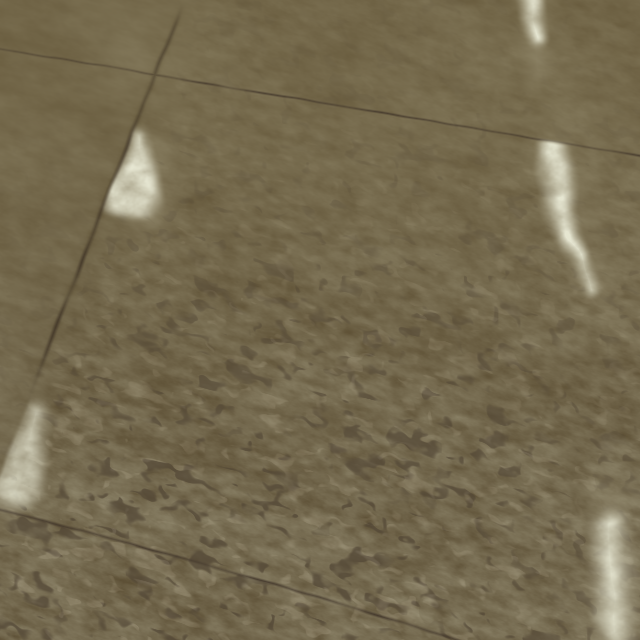
Write a WebGL 1 fragment shader that draws this texture.

```glsl
precision highp float;
// Polished stone floor tiles seen at an angle: dark seams, mottled flecks and window glare.
uniform vec2 u_resolution;

#define STONE_DARK vec3(0.400, 0.350, 0.240)
#define STONE_LIGHT vec3(0.500, 0.460, 0.350)
#define FLECK_COLOR vec3(0.315, 0.270, 0.205)
#define SEAM_COLOR vec3(0.255, 0.210, 0.165)
#define HAZE_COLOR vec3(0.660, 0.630, 0.520)
#define GLARE_COLOR vec3(0.900, 0.900, 0.820)
#define SEAM_HALF_WIDTH 0.0013
#define FLECK_SCALE 52.0
#define FLECK_STRENGTH 0.70
#define GRAIN_STRENGTH 1.35
#define CLOUD_STRENGTH 0.75

float hash(vec2 p) {
  vec3 q = fract(vec3(p.xyx) * 0.1031);
  q += dot(q, q.yzx + 33.33);
  return fract((q.x + q.y) * q.z);
}

float noise(vec2 p) {
  vec2 i = floor(p), f = fract(p);
  f = f * f * (3.0 - 2.0 * f);
  return mix(mix(hash(i), hash(i + vec2(1.0, 0.0)), f.x),
             mix(hash(i + vec2(0.0, 1.0)), hash(i + 1.0), f.x), f.y);
}

float fbm(vec2 p) {
  float sum = 0.0, amp = 0.5;
  for (int i = 0; i < 4; i++) {
    sum += amp * noise(p);
    p = mat2(1.6, 1.2, -1.2, 1.6) * p + 17.3;
    amp *= 0.5;
  }
  return sum / 0.9375;
}

// Soft tapered stroke whose radius runs from ra to rb
float glow(vec2 p, vec2 a, vec2 b, float ra, float rb, float blur) {
  vec2 ab = b - a;
  float h = clamp(dot(p - a, ab) / dot(ab, ab), 0.0, 1.0);
  float d = length(p - a - ab * h) - mix(ra, rb, h);
  return 1.0 - smoothstep(-blur, blur, d);
}

// Ragged blobs: peaks of warped noise, gathered in loose clusters
float flecks(vec2 p) {
  vec2 warp = vec2(noise(p * 1.1 + 5.0), noise(p * 1.1 + 31.0)) - 0.5;
  float peaks = noise(p + 1.3 * warp) + 0.22 * (noise(p * 0.3 + 60.0) - 0.5);
  return smoothstep(0.66, 0.92, peaks);
}

float seam(float d, float halfWidth, float softness) {
  return 1.0 - smoothstep(halfWidth - softness, halfWidth + softness, abs(d));
}

void main() {
  vec2 p = gl_FragCoord.xy / u_resolution;
  vec2 wobble = vec2(noise(p * 30.0), noise(p * 30.0 + 50.0)) - 0.5;

  // Signed distances to the three seams
  float farSeam = (p.y - 0.924 + 0.168 * p.x) * 0.986 + wobble.y * 0.002;
  float nearSeam = (p.y - 0.203 + 0.25 * p.x + 0.048 * p.x * p.x) * 0.963 + wobble.y * 0.002;
  float sideSeam = (p.x + 0.1025 - 0.39 * p.y) * 0.932 + wobble.x * 0.003;

  // Stone: cloudy tone, slanted grain that sharpens toward the viewer
  vec2 slanted = vec2(p.x, p.y + 0.25 * p.x);
  float nearness = 1.0 - smoothstep(0.15, 0.95, p.y);
  float onTile = smoothstep(-0.01, 0.06, sideSeam);
  float clouds = fbm(slanted * vec2(4.0, 8.0)) - 0.5;
  float grain = fbm(slanted * vec2(42.0, 78.0)) - 0.5;
  float streaks = fbm(slanted * vec2(12.0, 50.0) + 13.0) - 0.5;
  float tone = 0.50 + CLOUD_STRENGTH * clouds + 0.4 * streaks;
  tone += GRAIN_STRENGTH * grain * mix(0.5, 1.3, nearness) * mix(0.6, 1.0, onTile);
  vec3 color = mix(STONE_DARK, STONE_LIGHT, clamp(tone, -0.4, 1.5));
  color += vec3(0.0, 0.004, 0.018) * (nearness - 0.5);

  // Flecks, thinning out with distance and across the left tile
  float density = mix(0.12, 1.0, nearness) * mix(0.25, 1.0, onTile);
  density *= mix(1.0, 0.65, smoothstep(0.7, 0.95, p.x));
  float dark = flecks(slanted * vec2(FLECK_SCALE, FLECK_SCALE * 1.5));
  float pale = flecks(slanted * vec2(FLECK_SCALE, FLECK_SCALE * 1.7) + 71.0);
  color = mix(color, FLECK_COLOR, dark * density * FLECK_STRENGTH);
  color += 0.06 * pale * density;

  // Seams with uneven wear; the side one is wider and softer
  float wear = mix(0.35, 1.0, noise(p * 22.0 + 9.0));
  float sideFade = smoothstep(0.36, 0.48, p.y) * (1.0 - smoothstep(0.95, 1.0, p.y));
  float lines = max(seam(farSeam, SEAM_HALF_WIDTH, 0.0022),
                    seam(nearSeam, SEAM_HALF_WIDTH * 1.3, 0.0026));
  lines = max(lines, seam(sideSeam, SEAM_HALF_WIDTH * 2.0, 0.0036) * sideFade * 0.75);
  color = mix(color, SEAM_COLOR, lines * wear);
  color -= 0.03 * seam(sideSeam, 0.005, 0.006) * sideFade;

  // Glare on the left, cut off by the side seam
  vec2 g = p + wobble * 0.012;
  float leftGlare = glow(g, vec2(0.218, 0.790), vec2(0.208, 0.700), 0.006, 0.042, 0.016);
  leftGlare *= smoothstep(0.655, 0.675, p.y + 0.15 * (p.x - 0.17));
  leftGlare = max(leftGlare, 0.9 * glow(g, vec2(0.056, 0.350), vec2(0.026, 0.245), 0.010, 0.036, 0.022));
  leftGlare *= smoothstep(-0.004, 0.005, sideSeam);

  // Glare on the right, broken at the far seam
  float rightGlare = glow(g, vec2(0.828, 1.010), vec2(0.840, 0.940), 0.015, 0.007, 0.014);
  float bent = glow(g, vec2(0.864, 0.775), vec2(0.874, 0.670), 0.019, 0.017, 0.016);
  bent = max(bent, glow(g, vec2(0.874, 0.670), vec2(0.927, 0.548), 0.017, 0.004, 0.016));
  rightGlare = max(rightGlare, bent * smoothstep(-0.004, 0.006, -farSeam));
  rightGlare = max(rightGlare, glow(g, vec2(0.953, 0.180), vec2(0.964, 0.010), 0.015, 0.014, 0.030));

  // Soft haze around the glare
  float haze = glow(p, vec2(0.235, 0.77), vec2(0.225, 0.68), 0.015, 0.035, 0.045) * onTile;
  haze = max(haze, glow(p, vec2(0.832, 1.0), vec2(0.84, 0.89), 0.012, 0.010, 0.026));
  haze = max(haze, 0.8 * glow(p, vec2(0.870, 0.76), vec2(0.930, 0.54), 0.020, 0.010, 0.045));
  haze = max(haze, glow(p, vec2(0.953, 0.22), vec2(0.965, 0.0), 0.022, 0.022, 0.050));
  haze = max(haze, 0.6 * glow(p, vec2(0.19, 0.92), vec2(0.22, 0.905), 0.008, 0.008, 0.026));
  color = mix(color, HAZE_COLOR, haze * 0.40);
  float sheen = mix(0.45, 1.35, fbm(p * vec2(30.0, 38.0)));
  color = mix(color, GLARE_COLOR, clamp(max(leftGlare * 0.9, rightGlare) * sheen, 0.0, 1.0));

  gl_FragColor = vec4(color, 1.0);
}
```
